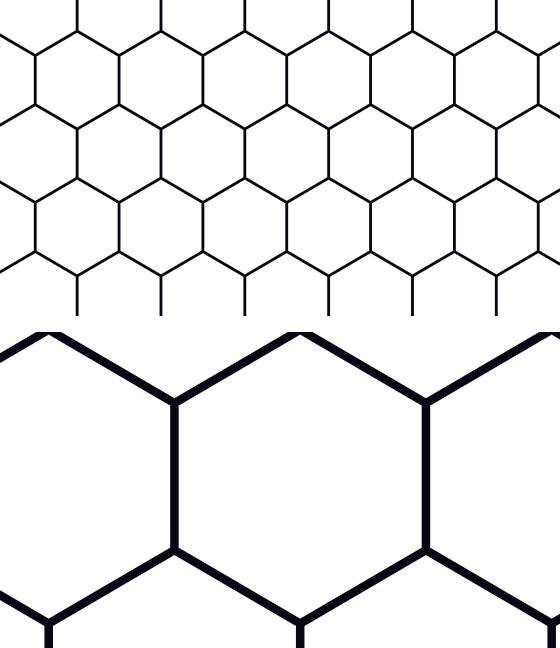
Top, the full canvas; bottom, a detail of the centre.
Give the GLSL for this pattern, as a Shadertoy shader.

```glsl
// Honeycomb of thin, near-black outlines on white.

// Distance to the border of the hexagon at the origin, positive inside.
float hexBorder(vec2 p, vec2 pitch) {
    float side = pitch.y * 2.0 / 3.0;
    vec2 slantNormal = normalize(vec2(side, pitch.x));
    p = abs(p);
    return min(0.5 * pitch.x - p.x, side * slantNormal.y - dot(p, slantNormal));
}

// Repeats the hexagon on a rectangular grid that skips every other row.
float hexRows(vec2 p, vec2 pitch) {
    vec2 period = pitch * vec2(1.0, 2.0);
    return hexBorder(p - period * round(p / period), pitch);
}

void mainImage(out vec4 fragColor, in vec2 fragCoord) {
    // Canvas height is one unit, origin at the centre of a cell
    vec2 p = (fragCoord - 0.5 * iResolution.xy) / iResolution.y;
    p -= vec2(0.0213, 0.0141);

    // Column and row spacing; the second set of rows is shifted half a cell
    vec2 pitch = vec2(0.2653, 0.2325);
    float border = max(hexRows(p, pitch),
                       hexRows(p - pitch * vec2(0.5, 1.0), pitch));

    // Outline coverage, smoothed over one pixel
    float ink = clamp((0.0045 - border) * iResolution.y + 0.5, 0.0, 1.0);

    vec3 color = mix(vec3(1.0), vec3(0.04, 0.02, 0.07), ink);
    fragColor = vec4(color, 1.0);
}
```
